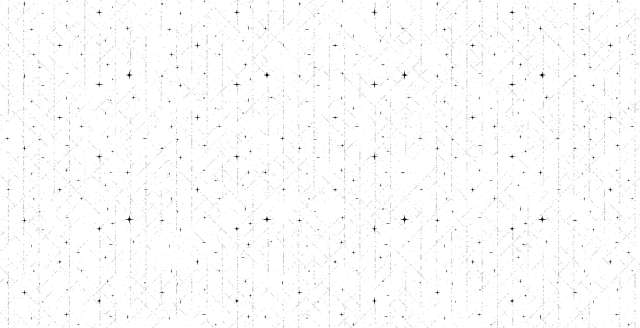
This pattern is drawn by a Shadertoy shader. Its source:

```glsl
// Black four-point stars and dots on white, over faint broken hairlines.
// Stars repeat on a tile; the vertical and diagonal hairlines are evenly
// spaced and cut into dotted runs by value noise. Unit: canvas height.

const vec3 PAPER = vec3(1.0);
const vec3 INK = vec3(0.0);
const vec2 TILE = vec2(0.4196, 0.44);
const float LINE_SPACING = 0.0466;
const int STAR_COUNT = 20;

float hash(vec2 p) {
    vec3 q = fract(p.xyx * 0.1031);
    q += dot(q, q.yzx + 33.33);
    return fract((q.x + q.y) * q.z);
}

vec2 hash2(vec2 p) {
    return vec2(hash(p), hash(p + 57.3));
}

// Value noise along one axis, separate for each row
float noise(float x, float row) {
    float i = floor(x);
    float f = smoothstep(0.0, 1.0, x - i);
    return mix(hash(vec2(i, row)), hash(vec2(i + 1.0, row)), f);
}

// Coverage of a shape from its signed distance
float fill(float dist, float px) {
    return clamp(0.5 - dist / px, 0.0, 1.0);
}

// Round core with four tapering spikes
float starDistance(vec2 q, float radius) {
    q = abs(q);
    float core = length(q) - (0.3 * radius + 0.0008);
    float spikes = (min(4.0 * q.x + q.y, q.x + 4.0 * q.y) - radius) / 4.12;
    return min(core, spikes);
}

// Parallel hairlines: long runs chosen by one noise, dots by a finer one
float brokenLines(float across, float along, float spacing, float runLength,
                  float threshold, float seed, float px) {
    float id = floor(across / spacing + 0.5);
    float row = id + seed;
    float line = fill(abs(across - id * spacing) - 0.0014, px);
    float run = smoothstep(threshold - 0.1, threshold + 0.1,
                           noise(along / runLength, row));
    float grain = noise(along / 0.0036, row + 211.0);
    float dots = smoothstep(0.3, 1.0, grain);
    return line * run * dots;
}

// Loose pale specks, one candidate in each small cell
float specks(vec2 p, float cell, float share, float px) {
    vec2 id = floor(p / cell);
    vec2 centre = (id + 0.25 + 0.5 * hash2(id)) * cell;
    float present = step(hash(id + 131.0), share);
    float strength = 0.3 + 0.7 * hash(id + 17.0);
    return present * strength * fill(length(p - centre) - 0.0014, px);
}

// Tiled stars, shrinking to dots; most repeat twice per tile height
float starField(vec2 p, vec2 tile, float px) {
    float ink = 0.0;
    for (int i = 0; i < STAR_COUNT; i++) {
        float n = float(i);
        vec2 period = i % 4 == 0 ? tile : tile * vec2(1.0, 0.5);
        vec2 place = vec2(0.967, 0.81) + n * vec2(0.7549, 0.5698);
        place += 0.12 * (hash2(vec2(n, 5.0)) - 0.5);
        vec2 q = mod(p - place * period + 0.5 * period, period) - 0.5 * period;
        float radius = 0.0012 + 0.0092 / (1.0 + 0.55 * pow(n, 1.2));
        ink = max(ink, fill(starDistance(q, radius), px));
    }
    return ink;
}

void mainImage(out vec4 fragColor, in vec2 fragCoord) {
    float px = 1.0 / iResolution.y;
    vec2 p = fragCoord * px;
    vec2 diagonal = vec2(p.x + p.y, p.x - p.y) * 0.7071;
    float diagonalSpacing = LINE_SPACING * 0.7071;

    // Faint layers
    float verticals = brokenLines(p.x - 0.0255, p.y, LINE_SPACING,
                                  0.12, 0.38, 40.0, px);
    float rising = brokenLines(diagonal.y, diagonal.x, diagonalSpacing,
                               0.05, 0.58, 300.0, px);
    float falling = brokenLines(diagonal.x, diagonal.y, diagonalSpacing,
                                0.05, 0.58, 500.0, px);
    float ink = 0.3 * verticals;
    ink = max(ink, 0.2 * max(rising, falling));
    ink = max(ink, 0.17 * specks(p, 0.012, 0.2, px));

    // Solid stars on top
    ink = max(ink, starField(p, TILE, px));

    fragColor = vec4(mix(PAPER, INK, ink), 1.0);
}
```
